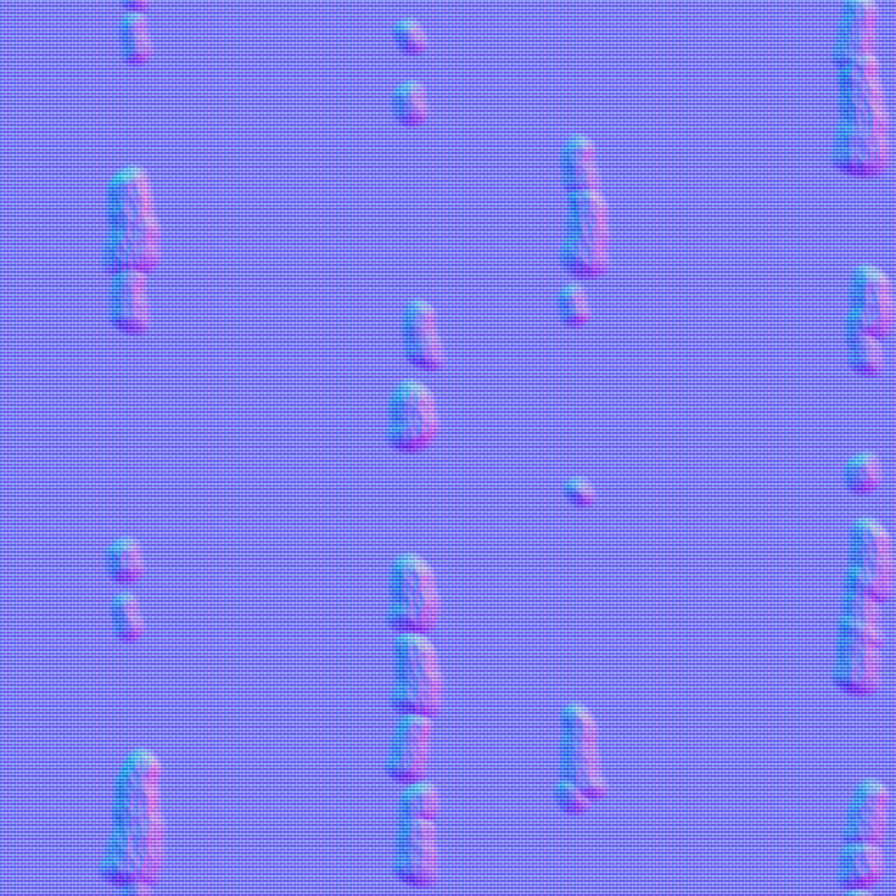
A WebGL 1 fragment shader for this texture map:

```glsl
precision highp float;

uniform vec2 u_resolution;

const float PI = 3.14159265;

// Weave: threads per canvas side and the facet colours of its normals
const float THREADS = 256.0;
const vec3 FACET_TOP_LEFT = vec3(0.44, 0.60, 0.97);
const vec3 FACET_TOP_RIGHT = vec3(0.66, 0.64, 0.98);
const vec3 WARP_LOW_LEFT = vec3(0.32, 0.40, 0.92);
const vec3 WARP_LOW_RIGHT = vec3(0.60, 0.44, 0.95);
const vec3 WEFT_LOW = vec3(0.45, 0.33, 0.93);
const vec3 FLAT_NORMAL = vec3(0.50, 0.50, 0.95);

// Drops: columns come in uneven pairs, the second one more crowded
const float FIRST_COLUMN = 0.147;
const float COLUMN_STEP = 0.25;
const float PAIR_SHIFT = 0.067;
const float SLOTS = 14.0;
const float SPARSE_SHARE = 0.36;
const float DENSE_SHARE = 0.64;
const float MIN_RADIUS = 0.019;
const float MAX_RADIUS = 0.032;
const float MAX_HALF_LENGTH = 0.055;
const float TAPER = 4.0;
const float RELIEF = 0.26;
const vec2 WRINKLE_SCALE = vec2(120.0, 60.0);
const float WRINKLE = 0.22;
const float SLOPE_STEP = 0.001;

float hash(vec2 p) {
  return fract(sin(dot(p, vec2(12.99, 78.23))) * 4375.85);
}

// Distance to the nearest scattered point
float cellular(vec2 p) {
  float nearest = 1.0;
  for (int j = -1; j <= 1; j++) {
    for (int i = -1; i <= 1; i++) {
      vec2 cell = floor(p) + vec2(float(i), float(j));
      vec2 point = cell + vec2(hash(cell), hash(cell + 4.3));
      nearest = min(nearest, distance(p, point));
    }
  }
  return nearest;
}

// Continuous wave with flat ends, 0 in the first half and 1 in the second
float halfStep(float x) {
  return clamp(0.5 - sin(2.0 * PI * x), 0.0, 1.0);
}

// Plain weave: warp and weft threads take turns on top
vec3 weave(vec2 uv) {
  vec2 p = uv * THREADS;
  float right = halfStep(p.x);
  float top = halfStep(p.y);
  float warp = clamp(0.5 + 1.5 * sin(PI * p.x) * sin(PI * p.y), 0.0, 1.0);
  vec3 low = mix(WEFT_LOW, mix(WARP_LOW_LEFT, WARP_LOW_RIGHT, right), warp);
  vec3 high = mix(FACET_TOP_LEFT, FACET_TOP_RIGHT, right);
  float detail = clamp(u_resolution.y / THREADS - 1.0, 0.0, 1.0);
  return mix(FLAT_NORMAL, mix(low, high, top), detail);
}

// Soft, slanted and tapered capsule with an uneven outline
float dropHeight(vec2 p, vec2 id) {
  float size = hash(id + 3.1);
  float stretch = hash(id + 7.7);
  float radius = mix(MIN_RADIUS, MAX_RADIUS, size);
  float halfLength = MAX_HALF_LENGTH * stretch * (0.4 + 0.6 * size);
  p.x += p.y * 0.25 * (hash(id + 5.3) - 0.3);
  p.x *= 1.0 + TAPER * p.y;
  p.x += 0.002 * sin(p.y * 75.0 + 6.0 * size) + 0.001 * sin(p.y * 190.0);
  float d = length(vec2(p.x, max(abs(p.y) - halfLength, 0.0)));
  return radius * (1.0 - smoothstep(0.25 * size, 1.0, d / radius));
}

// Smooth union of the drops in all columns, repeating vertically
float surface(vec2 uv) {
  float cubes = 0.0;
  float slot = floor(uv.y * SLOTS);
  for (int c = 0; c < 4; c++) {
    float column = float(c);
    float second = mod(column, 2.0);
    float x = FIRST_COLUMN + column * COLUMN_STEP + second * PAIR_SHIFT;
    float share = mix(SPARSE_SHARE, DENSE_SHARE, second);
    for (int k = -2; k <= 2; k++) {
      float row = slot + float(k);
      vec2 id = vec2(column, mod(row, SLOTS));
      float order = fract(id.y * 0.23 + column * 0.37 + 0.25 * hash(id));
      vec2 jitter = vec2(hash(id + 1.7), hash(id + 2.9)) - 0.5;
      vec2 center = vec2(x + 0.016 * jitter.x,
                         (row + 0.5 + 0.6 * jitter.y) / SLOTS);
      float height = step(order, share) * dropHeight(uv - center, id);
      cubes += height * height * height;
    }
  }
  float wrinkles = cellular(uv * WRINKLE_SCALE) - 0.5;
  return pow(cubes, 1.0 / 3.0) * (1.0 + WRINKLE * wrinkles);
}

void main() {
  vec2 uv = gl_FragCoord.xy / u_resolution;
  vec2 e = vec2(SLOPE_STEP, 0.0);

  // Tilt of the drop surface by central differences
  vec2 slope = vec2(surface(uv + e.xy) - surface(uv - e.xy),
                    surface(uv + e.yx) - surface(uv - e.yx));
  vec2 tilt = -RELIEF * slope / (2.0 * SLOPE_STEP);

  // The cloth shows a little less through thick drops
  float cover = 0.2 * smoothstep(0.01, 0.025, surface(uv));
  vec3 color = mix(weave(uv), FLAT_NORMAL, cover);
  color.rg += 0.5 * tilt;
  color.b -= 0.15 * dot(tilt, tilt);
  gl_FragColor = vec4(clamp(color, 0.0, 1.0), 1.0);
}
```
